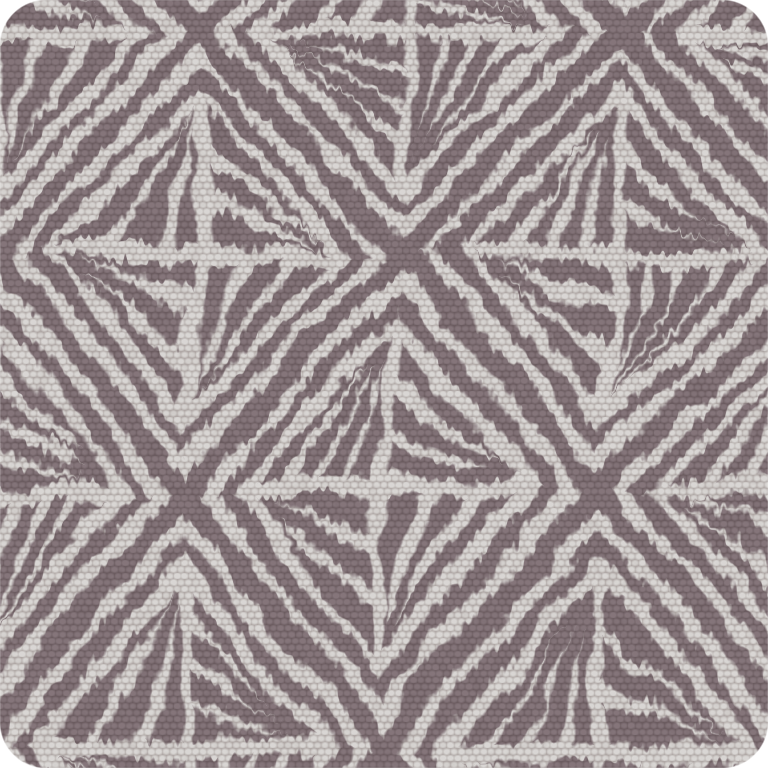
This pattern is drawn by a Shadertoy shader. Its source:

```glsl
// Woven fabric with staggered double-outlined diamonds, each holding a pinwheel of fans.

float hash(vec2 p) {
    vec3 q = fract(p.xyx * vec3(0.1031, 0.1030, 0.0973));
    q += dot(q, q.yzx + 33.33);
    return fract((q.x + q.y) * q.z);
}

float noise(vec2 p) {
    vec2 i = floor(p), f = fract(p);
    f = f * f * (3.0 - 2.0 * f);
    return mix(mix(hash(i), hash(i + vec2(1, 0)), f.x),
               mix(hash(i + vec2(0, 1)), hash(i + vec2(1, 1)), f.x), f.y);
}

// Signed distance to the pale lines, in diamond half-widths
float paleLines(vec2 p) {
    // Uneven row height, sideways drift and a bulge in the lower middle
    float down = 1.0 - p.y;
    float row = -1.168 + down * (3.68 - 0.45 * down);
    vec2 bulge = (p - vec2(0.49, 0.25)) * vec2(1.0, 0.6);
    float drift = 0.018 * smoothstep(0.35, 0.65, down) + 0.025 * exp(-30.0 * dot(bulge, bulge));
    float col = (p.x - 0.26 + drift) / 0.27;

    // Staggered diamond cells
    vec2 diagonal = 0.5 * vec2(col + row, col - row);
    vec2 cell = floor(diagonal + 0.5);
    vec2 e = diagonal - cell;
    vec2 q = vec2(e.x + e.y, e.y - e.x);
    vec2 a = abs(q);
    float r = a.x + a.y;

    // Two nested outlines
    float wear = 0.03 * (noise(p * 24.0 + 40.0) - 0.5);
    float d = min(abs(r - 0.71) * 0.7 - 0.032, abs(r - 0.89) * 0.7 - 0.03);

    if (r < 0.71) {
        // Centre cross
        d = min(d, min(a.x - 0.032, a.y - 0.036));
        // Rays of each quadrant meet at the next tip clockwise
        vec2 fan = q.x * q.y > 0.0 ? a : a.yx;
        float reach = max(0.68 - fan.x, 0.001);
        float count = 3.0 + step(0.6, hash(cell + 7.0 * sign(q) + 50.0));
        float t = fan.y / reach * count + 0.3 * (noise(p * 13.0) - 0.5);
        float nearest = clamp(floor(t + 0.5), 0.0, count - 1.0);
        float ray = (abs(t - nearest) - 0.19) * reach / count * 0.85;
        d = min(d, ray + 0.012 * smoothstep(0.35, 0.6, fan.x));
    }
    return d + wear;
}

void mainImage(out vec4 fragColor, in vec2 fragCoord) {
    vec2 uv = fragCoord / iResolution.xy;
    float pixel = 1.0 / min(iResolution.x, iResolution.y);

    // Hand-drawn wobble, then ragged thread ends
    vec2 p = uv + 0.022 * (vec2(noise(uv * 9.0), noise(uv * 9.0 + 31.0)) - 0.5);
    p += 0.011 * (vec2(noise(uv * 28.0 + 12.0), noise(uv * 28.0 + 77.0)) - 0.5);
    p.y += 0.014 * (noise(uv * vec2(190.0, 85.0)) - 0.5);
    p.x += 0.004 * (noise(uv * vec2(110.0, 130.0) + 9.0) - 0.5);
    float soft = 0.006 + 2.0 * pixel;
    float pale = 1.0 - smoothstep(-soft, soft, paleLines(p));

    // Rounded stitches in brick order
    vec2 s = uv * vec2(104.0, 118.0);
    s.x += 0.5 * mod(floor(s.y), 2.0);
    vec2 c = fract(s) - 0.5;
    float dome = 1.0 - smoothstep(0.2, 0.75, length(c * vec2(1.0, 1.1)));
    float tone = dome + 0.3 * (hash(floor(s)) - 0.5) + 0.25 * (noise(uv * 210.0) - 0.5);
    tone = clamp(tone, 0.0, 1.0);

    vec3 plum = mix(vec3(0.42, 0.36, 0.375), vec3(0.52, 0.46, 0.48), tone);
    vec3 cream = mix(vec3(0.69, 0.66, 0.65), vec3(0.85, 0.84, 0.83), tone);
    vec3 color = mix(plum, cream, pale);

    // Rounded cloth corners on white
    vec2 corner = abs(uv - 0.5) - 0.44;
    float edge = length(max(corner, 0.0)) - 0.06;
    color = mix(color, vec3(1.0), smoothstep(-pixel, pixel, edge));
    fragColor = vec4(color, 1.0);
}
```
